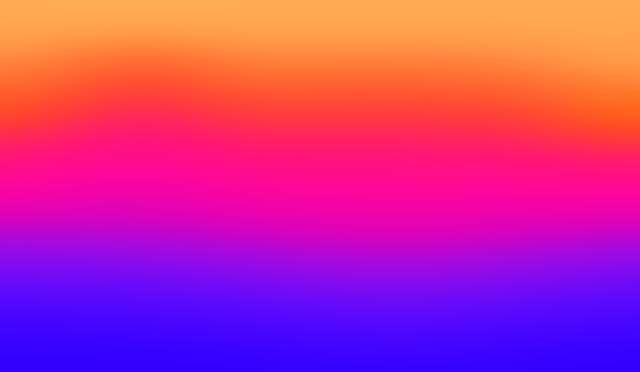
Reproduce this background procedurally as a Shadertoy shader.

```glsl
const int LAST = 10;

// Evenly spaced colours, from the top edge to the bottom edge
const vec3 SKY[11] = vec3[11](
    vec3(1.00, 0.68, 0.33), vec3(1.00, 0.61, 0.29), vec3(1.00, 0.43, 0.20),
    vec3(1.00, 0.25, 0.23), vec3(1.00, 0.10, 0.44), vec3(0.99, 0.03, 0.60),
    vec3(0.87, 0.01, 0.72), vec3(0.61, 0.04, 0.89), vec3(0.40, 0.04, 0.98),
    vec3(0.27, 0.02, 1.00), vec3(0.20, 0.00, 1.00));

vec3 stopColor(int i) {
    return SKY[clamp(i, 0, LAST)];
}

// Catmull-Rom blend, so that no stop shows as a band
vec3 gradient(float depth) {
    float s = clamp(depth, 0.0, 1.0) * float(LAST);
    int i = min(int(s), LAST - 1);
    float f = s - float(i);
    vec3 a = stopColor(i - 1), b = stopColor(i);
    vec3 c = stopColor(i + 1), d = stopColor(i + 2);
    return b + 0.5 * f * (c - a + f * (2.0 * a - 5.0 * b + 4.0 * c - d
             + f * (3.0 * (b - c) + d - a)));
}

float bump(float x, float center, float width) {
    float d = (x - center) / width;
    return exp(-d * d);
}

void mainImage(out vec4 fragColor, in vec2 fragCoord) {
    vec2 uv = fragCoord / iResolution.xy;
    float depth = 1.0 - uv.y;

    // Gentle sag of the warm and the cool bands; positive moves them down
    float warmSag = 0.02 - 0.06 * bump(uv.x, 0.22, 0.15)
                  - 0.02 * bump(uv.x, 0.58, 0.2) + 0.04 * smoothstep(0.75, 1.0, uv.x);
    float coolSag = -0.035 + 0.06 * bump(uv.x, 0.62, 0.32);
    float sag = mix(warmSag, coolSag, smoothstep(0.3, 0.7, depth));
    sag *= smoothstep(0.0, 0.2, depth);
    vec3 color = gradient(depth - sag);

    // Hotter red-orange glow at the two sides
    float sideGlow = bump(uv.x, 1.0, 0.14) + 0.6 * bump(uv.x, 0.0, 0.1);
    color += vec3(0.0, 0.03, -0.08) * sideGlow * bump(depth, 0.31, 0.08);

    fragColor = vec4(clamp(color, 0.0, 1.0), 1.0);
}
```
